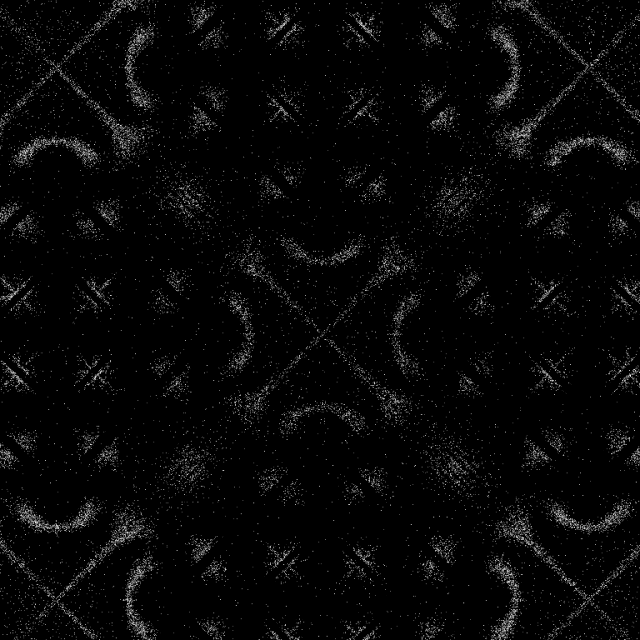
A WebGL 1 fragment shader for this pattern:

```glsl
precision highp float;
// Mirrored lattice of fine white dust: diagonal crosses, arcs and paired sprays on black.

uniform vec2 u_resolution;

const vec2  CENTER = vec2(0.504, 0.478);  // middle cross on the canvas
const float HALF_PERIOD = 0.416;          // half the side of the square cell
const float GRAINS = 768.0;               // square dust grains across the canvas
const float FAINTEST = 0.36;              // brightness of the dimmest grain
const float DENSITY = 1.12;
const float BACKGROUND = 0.003;
const float ARC_CENTER = 0.43;            // in half periods from a cross
const float ARC_RADIUS = 0.157;

float hash(vec2 p) {
  vec3 q = fract(vec3(p.xyx) * 0.1031);
  q += dot(q, q.yzx + 33.33);
  return fract((q.x + q.y) * q.z);
}

vec2 gradientAt(vec2 cell) {
  float angle = 6.2832 * hash(cell + 71.0);
  return vec2(cos(angle), sin(angle));
}

float gradientNoise(vec2 p) {
  vec2 i = floor(p);
  vec2 f = p - i;
  vec2 s = f * f * f * (f * (f * 6.0 - 15.0) + 10.0);
  vec2 e = vec2(1.0, 0.0);
  float low = mix(dot(gradientAt(i), f), dot(gradientAt(i + e), f - e), s.x);
  float high = mix(dot(gradientAt(i + e.yx), f - e.yx), dot(gradientAt(i + 1.0), f - 1.0), s.x);
  return mix(low, high, s.y);
}

float bell(float x, float width) {
  return exp(-x * x / (width * width));
}

// Folds the plane into the triangle (0,0), (1,0), (0.5,0.5).
vec2 foldLattice(vec2 p) {
  p = abs(mod(p + 1.0, 2.0) - 1.0);
  if (p.x + p.y > 1.0) p = 1.0 - p;
  return vec2(max(p.x, p.y), min(p.x, p.y));
}

// Arc that is crisp at its apex and frays toward both ends.
float arcDust(vec2 q) {
  vec2 d = vec2(ARC_CENTER - q.x, q.y);
  float angle = atan(d.y, d.x);
  float width = 0.011 + 0.016 * angle;
  float ring = bell(length(d) - ARC_RADIUS, width);
  float tick = bell(q.y, 0.004) * bell(q.x - ARC_CENTER + ARC_RADIUS, 0.022);
  return ring * (0.34 + 0.2 * bell(angle - 0.7, 0.4)) * (1.0 - smoothstep(0.7, 1.4, angle))
       + 0.5 * tick;
}

// Diagonal arm: paired thin strands that open into a flare. u runs along, v across.
float armDust(float u, float v) {
  float width = 0.011 + 0.033 * u + 0.1 * smoothstep(0.41, 0.68, u);
  float strands = bell(v, width) * (0.5 + 0.5 * bell(v - 0.5 * width, 0.4 * width));
  float along = 0.28 + 0.08 * bell(u, 0.08) + 0.22 * bell(u - 0.5, 0.12);
  return strands * along * (1.0 - smoothstep(0.52, 0.68, u));
}

// Streaked patch halfway between neighbouring crosses.
float patchDust(float u, float v) {
  float streaks = max(0.8 + 1.7 * gradientNoise(vec2(v * 45.0, u * 7.0)), 0.1);
  float haze = 0.02 * bell(u - 1.0, 0.4) * bell(v, 0.15);
  return 0.36 * streaks * bell(u - 1.0, 0.11) * bell(v, 0.078) + haze;
}

// Spray on one side of a straight gap; t grows away from the gap.
float sprayDust(float across, float t) {
  float width = max(0.07 - 0.3 * t, 0.025);
  return smoothstep(0.0, 0.02, t) * bell(t, 0.08) * bell(across, width);
}

// Bright rim at the gap with radiating spikes behind it.
float starDust(float across, float t) {
  float angle = atan(across, max(t, 0.0) + 0.001);
  float spikes = pow(abs(cos(3.0 * angle)), 10.0);
  float rim = bell(t - 0.008, 0.007) * bell(across, 0.075);
  return 0.7 * rim + (0.07 + 0.5 * spikes) * sprayDust(across, t);
}

float dustDensity(vec2 canvas) {
  vec2 offset = canvas - CENTER;
  vec2 q = foldLattice(offset / HALF_PERIOD);
  float u = q.x + q.y;
  float v = q.x - q.y;

  float shapes = arcDust(q) + armDust(u, v) + patchDust(u, v);
  shapes += 0.42 * sprayDust(u - 0.74, 0.395 - v) + 0.27 * sprayDust(u - 0.71, v - 0.435);
  shapes += starDust(u - 1.0, 0.70 - v) + 0.55 * starDust(u - 1.0, v - 0.735);

  // Uneven wear: stronger in a ring around the middle, clumped everywhere.
  float r = length(offset);
  float gain = 0.75 + 0.85 * smoothstep(0.2, 0.48, r) - 1.1 * smoothstep(0.56, 0.65, r);
  float clumps = 1.0 + 0.8 * gradientNoise(canvas * 60.0);
  float outskirts = 0.028 * smoothstep(0.5, 0.66, r);
  float haze = BACKGROUND + (0.01 + outskirts) * bell(length(q), 0.26);
  return DENSITY * (shapes * gain * clumps + haze);
}

void main() {
  // Footprint of the pixel, measured in grains.
  vec2 size = GRAINS / u_resolution;
  vec2 low = gl_FragCoord.xy * size - 0.5 * size;
  vec2 high = low + size;
  float chance = 1.0 - exp(-dustDensity(gl_FragCoord.xy / u_resolution));

  // Sum the exact area of every lit grain under the pixel.
  float light = 0.0;
  for (int j = 0; j < 3; j++) {
    for (int i = 0; i < 3; i++) {
      vec2 cell = floor(low) + vec2(float(i), float(j));
      vec2 overlap = max(min(high, cell + 1.0) - max(low, cell), 0.0);
      float level = mix(FAINTEST, 1.0, pow(hash(cell + 91.0), 2.0));
      light += overlap.x * overlap.y * level * step(hash(cell + 5.0), chance);
    }
  }
  gl_FragColor = vec4(vec3(light / (size.x * size.y)), 1.0);
}
```
